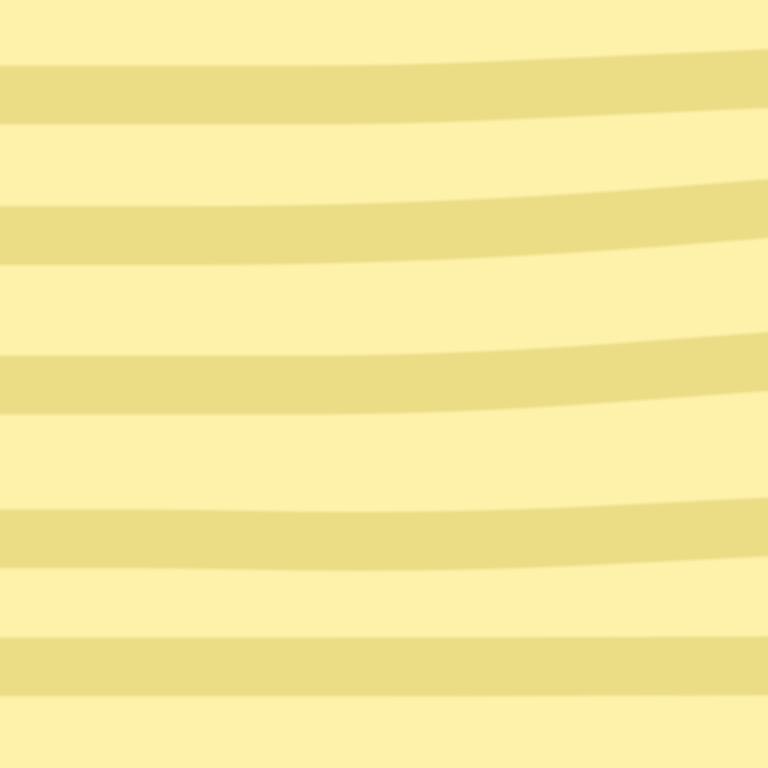
Reproduce this pattern procedurally as a Shadertoy shader.

```glsl
// Five soft horizontal yellow stripes that stay level on the left and bend upward on the right.

const vec3 GROUND_COLOR = vec3(0.996, 0.949, 0.672);
const vec3 STRIPE_COLOR = vec3(0.922, 0.867, 0.525);

const int STRIPE_COUNT = 5;
const float STRIPE_WIDTH = 0.0768;
const float EDGE_SOFTNESS = 0.0035;

// Per-stripe variation, from bottom to top.
const float HEIGHT[STRIPE_COUNT] = float[](0.1315, 0.2982, 0.4985, 0.6932, 0.8763);
const float SLOPE[STRIPE_COUNT] = float[](0.003, 0.080, 0.073, 0.080, 0.0445);
const float BEND_START[STRIPE_COUNT] = float[](0.55, 0.53, 0.58, 0.56, 0.52);
const float BEND_ROUNDING[STRIPE_COUNT] = float[](0.20, 0.25, 0.20, 0.32, 0.12);
const float SAG_SLOPE[STRIPE_COUNT] = float[](0.0, 0.03, 0.0, 0.0, 0.0);

const float SAG_START = 0.27;
const float SAG_ROUNDING = 0.10;

// Zero before the origin, linear after it, with a rounded corner.
float roundedRamp(float t, float rounding) {
    float corner = max(rounding - abs(t), 0.0);
    return max(t, 0.0) + corner * corner / (4.0 * rounding);
}

// Height of a stripe's center line at horizontal position x.
float stripeCenter(int i, float x) {
    float rise = SLOPE[i] * roundedRamp(x - BEND_START[i], BEND_ROUNDING[i]);
    float sag = SAG_SLOPE[i] * roundedRamp(x - SAG_START, SAG_ROUNDING);
    return HEIGHT[i] + rise - sag;
}

void mainImage(out vec4 fragColor, in vec2 fragCoord) {
    vec2 uv = fragCoord / iResolution.xy;

    // Signed distance to the nearest stripe, measured vertically.
    float stripeDistance = 1.0;
    for (int i = 0; i < STRIPE_COUNT; i++) {
        float d = abs(uv.y - stripeCenter(i, uv.x)) - 0.5 * STRIPE_WIDTH;
        stripeDistance = min(stripeDistance, d);
    }

    // Soft edges, never narrower than a pixel.
    float softness = max(EDGE_SOFTNESS, 0.75 / iResolution.y);
    float coverage = 1.0 - smoothstep(-softness, softness, stripeDistance);
    fragColor = vec4(mix(GROUND_COLOR, STRIPE_COLOR, coverage), 1.0);
}
```
